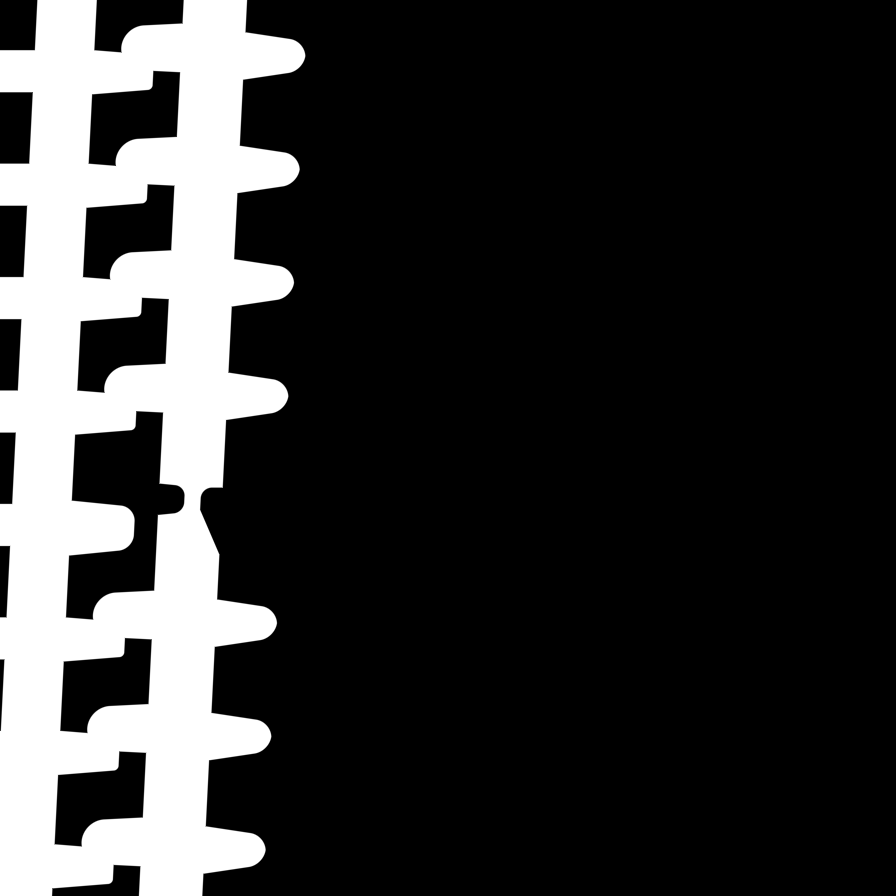
A Shadertoy shader for this pattern:

```glsl
// Two leaning white spines with repeated rounded ribs on black, one broken by a thin neck.

// Rounded corner joining two edge distances
float corner(vec2 edges, float r) {
    vec2 q = edges + r;
    return min(max(q.x, q.y), 0.0) + length(max(q, 0.0)) - r;
}

// Tapered horizontal rib growing from x = root to x = tip, centred on y = 0
float rib(vec2 p, float root, float tip, float halfHeight, float taper, float r) {
    float along = (p.x - root) * sign(tip - root);
    float height = halfHeight - taper * max(along, 0.0);
    float d = corner(vec2(along - abs(tip - root), abs(p.y) - height), r);
    return max(d, -along);
}

// Upright bar of infinite length
float spine(float x, float centre, float halfWidth) {
    return abs(x - centre) - halfWidth;
}

float pattern(vec2 p) {
    // Remove the lean, then repeat downwards in rows
    p.x += 0.05 * p.y;
    float pitch = 0.1266;
    float row = floor(p.y / pitch);
    vec2 c = vec2(p.x, p.y - row * pitch);
    bool broken = row == 4.0;

    // Left spine with ribs on both sides
    float leftSpine = spine(c.x, 0.0749, 0.0332);
    leftSpine = min(leftSpine, rib(c - vec2(0.0, 0.0795), 0.0749, -0.2, 0.0235, 0.0, 0.01));
    float inner = broken
        ? rib(c - vec2(0.0, 0.083), 0.0749, 0.1793, 0.034, 0.1, 0.016)
        : rib(c - vec2(0.0, 0.0807), 0.0749, 0.1751, 0.0273, 0.08, 0.005);
    leftSpine = min(leftSpine, inner);

    // Right spine: ribs on most rows, a pinched neck on the broken one
    float rightSpine = spine(c.x, 0.2404, 0.0354);
    if (broken) {
        float leftNotch = rib(c - vec2(0.0, 0.0508), 0.15, 0.2336, 0.023, 0.1, 0.011);
        float shoulder = 0.48 * max(c.y - 0.0625, 0.0);
        float rightNotch = corner(vec2(0.0378 - c.y, 0.2518 - c.x + shoulder), 0.012);
        rightSpine = max(rightSpine, -min(leftNotch, rightNotch));
    } else {
        float outerRib = rib(c - vec2(0.0, 0.0625), 0.2404, 0.344, 0.0318, 0.15, 0.018);
        float innerRib = rib(c - vec2(0.0, 0.0534), 0.2404, 0.138, 0.029, 0.05, 0.024);
        rightSpine = min(rightSpine, min(outerRib, innerRib));
    }
    return min(leftSpine, rightSpine);
}

void mainImage(out vec4 fragColor, in vec2 fragCoord) {
    vec2 uv = fragCoord / iResolution.xy;
    float d = pattern(vec2(uv.x, 1.0 - uv.y));
    float edge = 0.8 / iResolution.y;
    fragColor = vec4(vec3(1.0 - smoothstep(-edge, edge, d)), 1.0);
}
```
